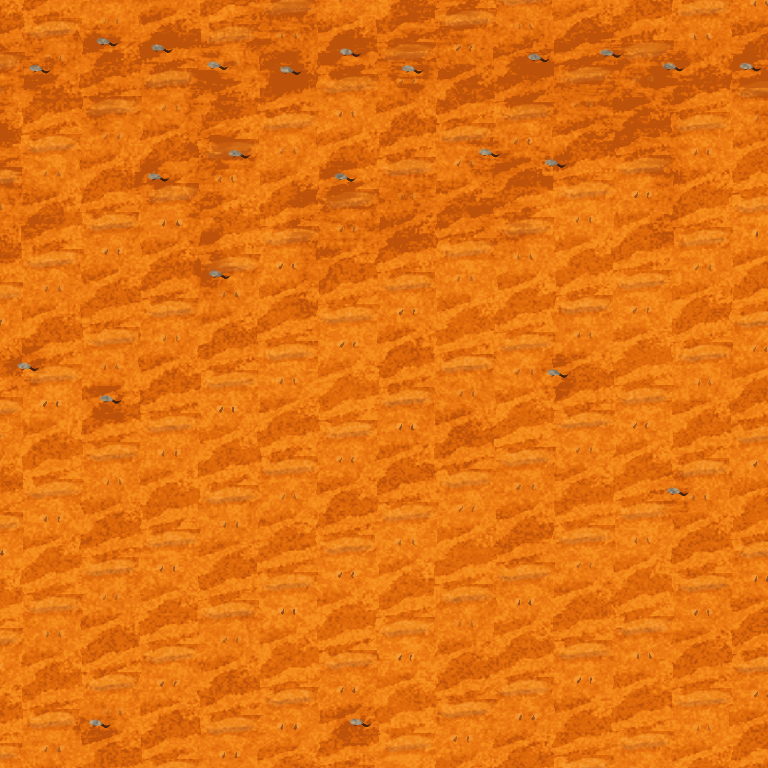
Reproduce this pattern procedurally as a WebGL 2 fragment shader.

```glsl
#version 300 es
precision highp float;
// Wind-rippled orange sand, built from 13 staggered columns of repeating patches.
// Each patch holds slanted ripples, a pale ledge and a small crack; grain, burnt
// streaks and scattered grey stones, denser toward the top, vary the repeats.

uniform vec2 u_resolution;
out vec4 fragColor;

const float COLUMNS = 13.0;
const float ROWS = 6.67;
const vec2 STONE_GRID = vec2(12.0, 7.0);

const vec3 BURNT = vec3(0.74, 0.32, 0.04);
const vec3 RUST = vec3(0.87, 0.41, 0.04);
const vec3 ORANGE = vec3(0.92, 0.47, 0.07);
const vec3 AMBER = vec3(0.96, 0.55, 0.11);
const vec3 PALE = vec3(0.97, 0.62, 0.22);
const vec3 TAN = vec3(0.86, 0.50, 0.17);
const vec3 STONE = vec3(0.60, 0.54, 0.45);
const vec3 SHADOW = vec3(0.20, 0.10, 0.05);

float hash(vec2 p) {
    vec3 q = fract(p.xyx * vec3(0.1031, 0.1030, 0.0973));
    q += dot(q, q.yzx + 33.33);
    return fract((q.x + q.y) * q.z);
}

float noise(vec2 p) {
    vec2 i = floor(p), f = fract(p);
    f = f * f * (3.0 - 2.0 * f);
    return mix(mix(hash(i), hash(i + vec2(1, 0)), f.x),
               mix(hash(i + vec2(0, 1)), hash(i + vec2(1, 1)), f.x), f.y);
}

float fbm(vec2 p) {
    return 0.55 * noise(p) + 0.30 * noise(p * 2.1 + 7.3) + 0.15 * noise(p * 4.3 + 3.1);
}

// Soft-edged ellipse: 1 inside, 0 outside
float blob(vec2 p, vec2 radius) {
    return 1.0 - smoothstep(0.7, 1.2, length(p / radius));
}

// Five-stop ramp from burnt to pale sand
vec3 sandRamp(float t) {
    vec3 c = mix(BURNT, RUST, smoothstep(0.0, 0.25, t));
    c = mix(c, ORANGE, smoothstep(0.25, 0.5, t));
    c = mix(c, AMBER, smoothstep(0.5, 0.75, t));
    return mix(c, PALE, smoothstep(0.75, 1.0, t));
}

// Slanted, ragged bands; p is patch-local in canvas units
float ripples(vec2 p, float ragged) {
    float lift = p.y - 0.28 * p.x - 0.012 * noise(p * 35.0 + 4.0);
    float n = noise(vec2(p.x * 24.0, lift * 90.0) + 20.0);
    n = 0.75 * n + 0.25 * noise(vec2(p.x * 60.0, lift * 170.0) + 50.0);
    return smoothstep(0.40, 0.58, n + 0.22 * (ragged - 0.5));
}

// One repeating patch with its ledge and crack
vec3 patchColor(vec2 uv, float grain, float burn) {
    float x = uv.x * COLUMNS + 0.62 + 0.10 * (noise(uv * vec2(20.0, 70.0)) - 0.5);
    float column = floor(x);
    float y = uv.y * ROWS + 0.64 - 0.28 * column + 0.16 * hash(vec2(column, 9.0));
    vec2 id = vec2(column, floor(y));
    vec2 cell = vec2(fract(x) - 0.5, fract(y));
    vec2 p = cell / vec2(COLUMNS, ROWS);
    vec2 varied = p + 0.004 * vec2(hash(id), hash(id + 31.0));

    float rough = fbm(varied * 110.0 + 60.0);
    float bands = ripples(varied, grain);
    float smoothZone = smoothstep(0.46, 0.56, cell.y + 0.1 * (rough - 0.5))
                     * (1.0 - smoothstep(0.78, 0.88, cell.y));
    float tone = mix(0.22 + 0.42 * bands, 0.28 + 0.58 * rough, 0.8 * smoothZone);
    tone += 0.55 * (grain - 0.5) + 0.08 * (hash(id + 5.0) - 0.5);
    tone -= burn;
    vec3 color = sandRamp(tone);

    // Pale ledge over a dull underside
    float edge = 0.006 * (noise(vec2(varied.x * 60.0, 2.0)) - 0.5);
    vec2 ledge = p - vec2(0.001, 0.139 + edge + 0.06 * p.x);
    float fade = 1.0 - 0.75 * clamp(burn * 2.0, 0.0, 1.0);
    color = mix(color, TAN * (0.82 + 0.3 * grain), 0.65 * fade * blob(ledge + vec2(0.0, 0.007), vec2(0.033, 0.006)));
    color = mix(color, sandRamp(0.68 + 0.6 * (grain - 0.3)), 0.85 * fade * blob(ledge, vec2(0.035, 0.0065)));

    // Crack: two dark ticks with pale chips
    vec2 crack = p - vec2(0.004 * (hash(id + 12.0) - 0.5), 0.0975);
    crack.x += 0.004 * (noise(p * 250.0) - 0.5);
    vec2 pair = vec2(abs(crack.x) - 0.008, crack.y);
    float strength = fade * (0.45 + 0.55 * hash(id + 17.0));
    color = mix(color, PALE, 0.8 * strength * blob(pair - vec2(0.002, 0.002), vec2(0.005, 0.004)));
    return mix(color, SHADOW * 2.2, 0.75 * strength * blob(pair, vec2(0.0016, 0.0042)));
}

void main() {
    vec2 uv = gl_FragCoord.xy / u_resolution;
    float grain = 0.5 * noise(uv * 270.0) + 0.5 * noise(uv * vec2(380.0, 440.0) + 13.0);

    // Stone lattice: chance of a stone rises with height
    vec2 id = floor(uv * STONE_GRID);
    vec2 center = (id + 0.5) / STONE_GRID;
    vec2 jitter = vec2(hash(id + 41.0), hash(id + 73.0)) - 0.5;
    vec2 p = uv - center - jitter * vec2(0.03, 0.045);
    float present = step(hash(id + 91.0), mix(0.08, 1.0, pow(center.y, 4.0)));

    // Burnt streaks around stones, in tall stains and along the upper band
    float streak = smoothstep(0.30, 0.70, fbm(uv * vec2(26.0, 170.0)));
    float halo = present * blob(p - vec2(0.0, -0.004), vec2(0.028, 0.030));
    float stain = smoothstep(0.60, 0.85, noise(uv * vec2(15.0, 7.0) + 5.0)) * smoothstep(0.25, 0.8, uv.y);
    float band = smoothstep(0.84, 0.91, uv.y) * (1.0 - smoothstep(0.94, 0.98, uv.y));
    float burn = (0.22 * halo + 0.22 * stain + 0.14 * band) * (0.4 + 1.2 * streak);
    burn += 0.06 * smoothstep(0.6, 1.0, uv.y);

    vec3 color = patchColor(uv, grain, burn);

    // Grey wedge with a thin shadow trailing right
    vec2 trail = p - vec2(0.008, -0.002 + 0.002 * sin(p.x * 350.0));
    color = mix(color, SHADOW, 0.9 * present * blob(trail, vec2(0.011, 0.0019)));
    vec2 wedge = vec2(p.x + 0.35 * p.y, p.y > 0.0 ? p.y : 2.0 * p.y);
    color = mix(color, STONE * (0.7 + 0.6 * grain), present * blob(wedge, vec2(0.0085, 0.0055)));
    fragColor = vec4(color, 1.0);
}
```
